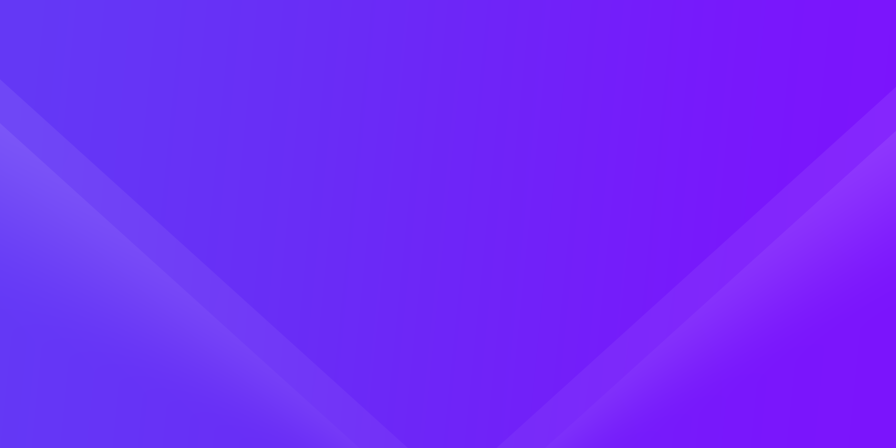
This background is drawn by a Shadertoy shader. Its source:

```glsl
const vec3 BLUE_VIOLET = vec3(0.388, 0.228, 0.962);
const vec3 INDIGO = vec3(0.418, 0.162, 0.966);
const vec3 PURPLE = vec3(0.482, 0.080, 0.990);
const float EDGE_SLOPE = 0.904;
const float BAND_HEIGHT = 0.098;

// Three-stop gradient across the canvas, leaning slightly to the right
vec3 backdrop(vec2 p) {
    float t = clamp(0.5 * p.x - 0.05 * (p.y - 0.5), 0.0, 1.0);
    vec3 leftHalf = mix(BLUE_VIOLET, INDIGO, smoothstep(-0.15, 0.55, t));
    return mix(leftHalf, PURPLE, smoothstep(0.3, 1.0, t));
}

// Coverage of the area below a slanted edge, from its vertical depth
float below(float depth, float pixel) {
    return smoothstep(-pixel, pixel, depth);
}

// White opacity of a corner fold: a flat band, then a glow that fades down
float foldLight(float fromSide, float y, float top, float glowDepth, float pixel) {
    float outerDepth = top - EDGE_SLOPE * fromSide - y;
    float innerDepth = outerDepth - BAND_HEIGHT;
    float rise = clamp(1.0 - fromSide / 0.9, 0.0, 1.0);

    float band = mix(0.045, 0.075, rise);
    float reach = mix(0.07, glowDepth, rise);
    float fade = 1.0 - smoothstep(-0.25, 1.0, innerDepth / reach);
    float glow = mix(0.065, 0.165, rise) * fade;

    return below(outerDepth, pixel) * mix(band, glow, below(innerDepth, pixel));
}

void mainImage(out vec4 fragColor, in vec2 fragCoord) {
    // Canvas units: x spans 0 to 2, y spans 0 to 1
    vec2 p = fragCoord / iResolution.xy * vec2(2.0, 1.0);
    float pixel = 1.0 / iResolution.y;

    // Folds rising towards both sides
    float light = foldLight(p.x, p.y, 0.823, 0.46, pixel)
                + foldLight(2.0 - p.x, p.y, 0.806, 0.40, pixel);

    fragColor = vec4(mix(backdrop(p), vec3(1.0), light), 1.0);
}
```
